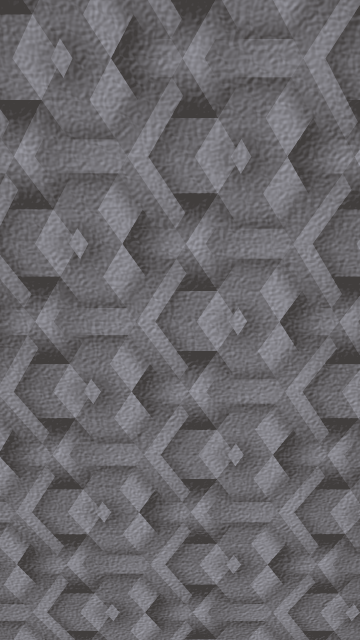
A Shadertoy shader for this pattern:

```glsl
// Embossed grey wall relief: three-cube clusters woven with Y-shaped bars, seen in perspective.
#define LOBE 0.2357                     // hexagon radius of one cube, in lattice units
#define HALF_BAR (0.5 - 1.73205 * LOBE) // half width of the bars between clusters
#define LIGHT_DIR vec2(0.97, -0.16)
#define FACET_CONTRAST 0.20
#define GRAIN_FREQ 44.0
#define GRAIN_DEPTH 0.36
#define ORIGIN vec2(0.0964, 0.0911)     // first cluster, from the top left corner
#define SPACING vec2(0.2832, 0.3384)    // column and row step at that cluster
#define LEAN 0.0423                     // sideways drift per row
#define RECEDE 0.1274                   // shrinking per row
#define DARK vec3(0.255, 0.242, 0.240)
#define PALE vec3(0.600, 0.600, 0.635)

vec2 hash2(vec2 p) {
    vec3 h = fract(p.xyx * vec3(0.1031, 0.1030, 0.0973));
    h += dot(h, h.yzx + 33.33);
    return fract((h.xx + h.yz) * h.zy) * 2.0 - 1.0;
}

float gradientNoise(vec2 p) {
    vec2 i = floor(p), f = p - i;
    vec2 u = f * f * f * (f * (f * 6.0 - 15.0) + 10.0);
    vec2 e = vec2(0.0, 1.0);
    float low = mix(dot(hash2(i), f), dot(hash2(i + e.yx), f - e.yx), u.x);
    float high = mix(dot(hash2(i + e), f - e), dot(hash2(i + 1.0), f - 1.0), u.x);
    return mix(low, high, u.y);
}

// Offset from the nearest point of a triangular lattice with unit spacing
vec2 latticeCell(vec2 p) {
    vec2 s = vec2(1.73205, 1.0);
    vec2 a = mod(p + 0.5 * s, s) - 0.5 * s;
    vec2 b = mod(p, s) - 0.5 * s;
    return dot(a, a) < dot(b, b) ? a : b;
}

// Direction of the closest of three arms, at 180, 60 and -60 degrees
vec2 nearestArm(vec2 p) {
    vec2 diagonal = vec2(0.5, p.y < 0.0 ? -0.866025 : 0.866025);
    return -p.x > dot(p, diagonal) ? vec2(-1.0, 0.0) : diagonal;
}

vec2 perp(vec2 d) { return vec2(-d.y, d.x); }

float hexDistance(vec2 p, float r) {
    p = abs(p);
    return max(p.y, 0.866025 * p.x + 0.5 * p.y) - 0.866025 * r;
}

// Light on the sloping side of a ridged bar
float ridgeLight(vec2 dir, float across) {
    return dot(perp(dir) * sign(across), LIGHT_DIR);
}

float clusterTone(vec2 p, vec2 lobeDir, float rim) {
    vec2 face = -nearestArm(LOBE * lobeDir - p);
    float tone = 0.60 + FACET_CONTRAST * dot(face, LIGHT_DIR);
    tone -= 0.24 * (1.0 - smoothstep(0.05, 0.19, length(p)));
    tone *= mix(0.48, 1.0, smoothstep(-0.01, 0.12, rim));
    // Small pale diamond in the middle
    return abs(p.x) / 0.052 + abs(p.y) / 0.095 < 1.0 ? 0.76 : tone;
}

float relief(vec2 q) {
    vec2 cluster = latticeCell(q);
    vec2 fork = latticeCell(q - vec2(0.288675, 0.5));
    vec2 knot = latticeCell(q - vec2(0.57735, 0.0));
    vec2 lobeDir = nearestArm(cluster);
    vec2 forkDir = nearestArm(fork);
    vec2 knotDir = nearestArm(knot);
    float forkAcross = dot(fork, perp(forkDir));
    float knotAcross = dot(knot, perp(knotDir));
    float rim = abs(forkAcross) - HALF_BAR;

    if (hexDistance(cluster - LOBE * lobeDir, LOBE) < 0.0)
        return clusterTone(cluster, lobeDir, rim);

    // Sunken knots fade into shadow under the clusters
    if (abs(knotAcross) < HALF_BAR || rim > 0.0) {
        float tone = 0.69 + FACET_CONTRAST * ridgeLight(knotDir, knotAcross);
        tone -= 0.62 * smoothstep(0.02, 0.34, dot(knot, knotDir));
        return tone - 0.10 * smoothstep(0.03, HALF_BAR, abs(knotAcross));
    }

    // Raised forks
    float tone = 0.65 + 0.75 * FACET_CONTRAST * ridgeLight(forkDir, forkAcross);
    tone -= 0.20 * smoothstep(0.08, 0.48, dot(fork, forkDir));
    return tone - 0.07 * smoothstep(-0.03, 0.0, rim);
}

// Canvas position to the receding wall plane
vec2 wallPlane(vec2 fragCoord) {
    vec2 s = fragCoord / iResolution.y;
    s.y = 1.0 - s.y;
    float row = (s.y - ORIGIN.y) / (SPACING.y - RECEDE * s.y);
    float column = (s.x * (1.0 + RECEDE * row) - ORIGIN.x - LEAN * row) / SPACING.x;
    return vec2(0.866025 * column, -row);
}

void mainImage(out vec4 fragColor, in vec2 fragCoord) {
    // Average a 3 x 3 grid of samples for smooth edges
    float tone = 0.0;
    for (int i = 0; i < 9; i++) {
        vec2 offset = (vec2(i % 3, i / 3) - 1.0) / 3.0;
        tone += relief(wallPlane(fragCoord + offset)) / 9.0;
    }

    // Leathery grain, lit from one side, and faint broad mottling
    vec2 q = wallPlane(fragCoord);
    vec2 g = q * GRAIN_FREQ + 0.6 * gradientNoise(q * 21.0);
    float grain = gradientNoise(g) - gradientNoise(g + vec2(0.4, -0.4));
    tone += GRAIN_DEPTH * grain + 0.06 * gradientNoise(q * 1.7);

    vec2 edge = fragCoord / iResolution.xy - 0.5;
    tone -= 0.14 * dot(edge, edge);
    fragColor = vec4(mix(DARK, PALE, clamp(tone, 0.0, 1.0)), 1.0);
}
```
